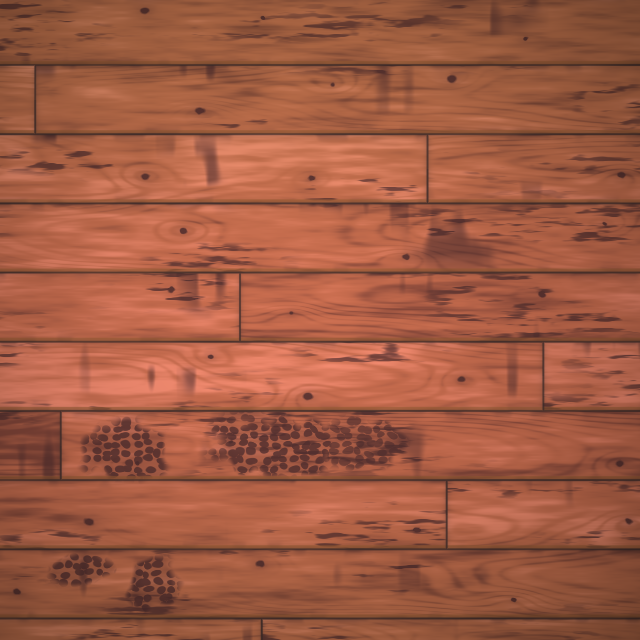
Write a WebGL 1 fragment shader that draws this texture.

```glsl
precision highp float;
// Worn plank floor: ten staggered rows of warm boards with dark seams.
// Bent sine rings and stretched noise form the grain; hashed knots, scuffs
// and smears add wear, and cellular noise breaks up the boot prints.
uniform vec2 u_resolution;

const float ROW_HEIGHT = 0.1081;
const float TOP_OFFSET = 0.0065;
const float SEAM_HALF_WIDTH = 0.0017;
const float BEVEL_WIDTH = 0.0075;
const float KNOT_RADIUS = 0.0075;
const float TREAD_SCALE = 72.0;
const float VIGNETTE = 0.80;
const vec3 WOOD_DARK = vec3(0.47, 0.27, 0.20);
const vec3 WOOD_MID = vec3(0.73, 0.43, 0.28);
const vec3 WOOD_LIGHT = vec3(0.90, 0.56, 0.41);
const vec3 ROSE_TINT = vec3(1.04, 0.95, 1.04);
const vec3 STAIN = vec3(0.30, 0.17, 0.17);
const vec3 SEAM = vec3(0.24, 0.17, 0.16);
const vec3 BEVEL = vec3(0.60, 0.36, 0.19);

float hash(vec2 p) {
  p = fract(p * vec2(0.1031, 0.1137));
  p += dot(p, p.yx + 33.33);
  return fract((p.x + p.y) * p.x * 17.0 + p.y * 43.0);
}

float noise(vec2 p) {
  vec2 i = floor(p), f = fract(p);
  f = f * f * (3.0 - 2.0 * f);
  return mix(mix(hash(i), hash(i + vec2(1.0, 0.0)), f.x),
             mix(hash(i + vec2(0.0, 1.0)), hash(i + 1.0), f.x), f.y);
}

float fbm(vec2 p) {
  float sum = 0.0, amp = 0.55;
  for (int i = 0; i < 3; i++) {
    sum += amp * noise(p);
    p = p * 2.03 + 17.3;
    amp *= 0.5;
  }
  return sum;
}

// Distance to the nearest jittered cell centre
float cells(vec2 p) {
  float nearest = 2.0;
  for (int j = -1; j <= 1; j++)
    for (int i = -1; i <= 1; i++) {
      vec2 c = floor(p) + vec2(float(i), float(j));
      vec2 jitter = 0.2 + 0.6 * vec2(hash(c + 3.1), hash(c + 71.7));
      nearest = min(nearest, length(c + jitter - p));
    }
  return nearest;
}

// End joint of each row, counted from the top; -1 means an unbroken board
float jointOf(float row) {
  if (row < 0.5) return -1.0;
  if (row < 1.5) return 0.055;
  if (row < 2.5) return 0.668;
  if (row < 3.5) return -1.0;
  if (row < 4.5) return 0.375;
  if (row < 5.5) return 0.849;
  if (row < 6.5) return 0.095;
  if (row < 7.5) return 0.698;
  return row < 8.5 ? -1.0 : 0.409;
}

// Ragged oval region of a boot print
float printArea(vec2 p, vec2 centre, vec2 radius) {
  float d = length((p - centre) / radius) + 0.6 * (noise(p * 45.0) - 0.5);
  return 1.0 - smoothstep(0.75, 1.1, d);
}

void main() {
  vec2 p = gl_FragCoord.xy / u_resolution;
  float px = 1.0 / u_resolution.y;

  // Board layout
  float rowPos = (1.0 - p.y + TOP_OFFSET) / ROW_HEIGHT;
  float row = floor(rowPos), v = fract(rowPos);
  float joint = jointOf(row);
  float board = row * 2.0 + step(joint, p.x);
  float seed = hash(vec2(board + 5.0, 12.0));
  vec2 g = p + vec2(seed * 19.0, board * 3.7);

  // Knots push the rings outward
  float bend = 0.0, knots = 0.0;
  for (int i = 0; i < 3; i++) {
    vec2 key = vec2(row * 3.0 + 20.0, float(i) * 11.0 + 7.0);
    vec2 k = vec2((float(i) + hash(key)) / 3.0, 0.2 + 0.6 * hash(key + 40.0));
    vec2 d = vec2(p.x - k.x, (v - k.y) * ROW_HEIGHT);
    float size = KNOT_RADIUS * (0.35 + 0.65 * hash(key + 90.0));
    float r = length(d * vec2(0.85, 1.1)) + 0.003 * (noise(p * 190.0) - 0.5);
    bend += 2.2 * exp(-dot(d * vec2(22.0, 55.0), d * vec2(22.0, 55.0)));
    knots += 1.0 - smoothstep(size * 0.5, size + px, r);
    knots += 0.35 * exp(-r / (size * 1.6));
  }

  // Grain: nested arches, long fibres and cloudy tone
  float axis = v - 0.3 - 0.4 * seed;
  float field = p.x * mix(-9.0, 9.0, step(0.5, seed)) + 13.0 * axis * axis
              + 3.2 * noise(g * vec2(5.0, 24.0)) + bend;
  float ring = pow(0.5 + 0.5 * sin(6.2832 * field), 3.0);
  float fibre = fbm(g * vec2(13.0, 105.0)) - 0.48;
  float cloud = fbm(g * vec2(5.0, 17.0)) - 0.48;
  float figure = smoothstep(0.25, 0.7, noise(g * vec2(3.0, 8.0) + 9.0));
  float tone = 0.58 + 0.24 * (seed - 0.5) + 0.65 * fibre + 0.65 * cloud
             - 0.19 * ring * figure;
  tone += row == 5.0 || (row == 2.0 && p.x < joint) ? 0.10 : 0.0;
  tone -= row == 6.0 ? 0.17 : 0.0;
  vec3 color = mix(WOOD_DARK, WOOD_MID, smoothstep(0.0, 0.55, tone));
  color = mix(color, WOOD_LIGHT, smoothstep(0.5, 1.0, tone));
  color *= mix(vec3(1.0), ROSE_TINT, smoothstep(0.55, 0.1, abs(p.y - 0.42)));

  // Lengthwise scuffs, crosswise smears and dirt along board edges
  float edge = (0.5 - abs(v - 0.5)) * ROW_HEIGHT;
  float scuff = smoothstep(0.54, 0.72, fbm(g * vec2(22.0, 135.0) + 31.0))
              * smoothstep(0.48, 0.78, noise(g * vec2(5.0, 20.0) + 53.0));
  float smear = smoothstep(0.65, 0.95, noise(g * vec2(48.0, 12.0)))
              * smoothstep(0.60, 0.85, noise(g * vec2(7.0, 15.0) + 80.0));
  float dirt = exp(-edge * 160.0) * smoothstep(0.45, 0.8, noise(g * vec2(38.0, 60.0)));
  float wear = 0.75 * scuff + 0.6 * smear + 0.4 * dirt + 0.8 * knots;
  color = mix(color, STAIN, min(wear, 0.9));

  // Boot prints
  float area = printArea(p, vec2(0.198, 0.297), vec2(0.068, 0.052));
  area = max(area, printArea(p, vec2(0.43, 0.303), vec2(0.105, 0.050)));
  area = max(area, 0.85 * printArea(p, vec2(0.56, 0.308), vec2(0.080, 0.043)));
  area = max(area, printArea(p, vec2(0.124, 0.108), vec2(0.046, 0.030)));
  area = max(area, printArea(p, vec2(0.243, 0.090), vec2(0.040, 0.046)));
  vec2 warp = 0.5 * vec2(noise(p * 60.0), noise(p * 60.0 + 40.0));
  float tread = 1.0 - smoothstep(0.36, 0.52, cells(p * TREAD_SCALE * vec2(0.85, 1.1) + warp));
  color = mix(color, STAIN, area * (0.22 + 0.62 * tread));

  // Bevels, seams and end joints
  float below = (1.0 - v) * ROW_HEIGHT;
  color = mix(color, BEVEL, 0.6 * (1.0 - smoothstep(BEVEL_WIDTH * 0.7, BEVEL_WIDTH, below)));
  float gap = min(edge, abs(p.x - joint));
  float line = 1.0 - smoothstep(SEAM_HALF_WIDTH - px, SEAM_HALF_WIDTH + px, gap);
  float depth = 0.72 + 0.25 * noise(vec2(p.x * 9.0, floor(rowPos + 0.5) * 5.0));
  color = mix(color, SEAM, max(line * depth, 0.3 * exp(-gap * 260.0)));

  // Soft darkening toward the corners
  vec2 off = p - vec2(0.46, 0.52);
  color *= 1.06 - VIGNETTE * dot(off, off);
  color = mix(color, vec3(0.42, 0.29, 0.27), 0.05);
  gl_FragColor = vec4(color, 1.0);
}
```
